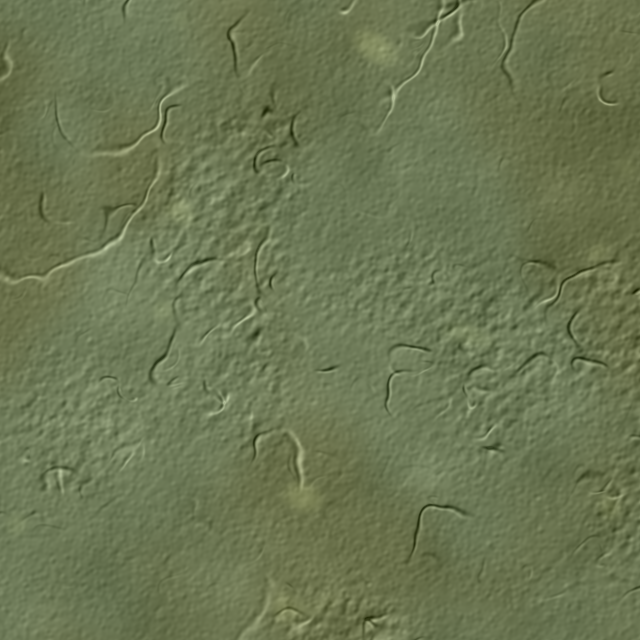
Give the GLSL for this texture, as a WebGL 1 fragment shader.

```glsl
precision highp float;
uniform vec2 u_resolution;

vec2 hash2(vec2 p) {
  vec2 k = vec2(dot(p, vec2(127.1, 311.7)), dot(p, vec2(269.5, 183.3)));
  return fract(sin(k) * 43758.5453);
}

// Cellular noise: one soft bump or dent per cell, roughly -1 to 1
float blobs(vec2 p) {
  vec2 cell = floor(p);
  float sum = 0.0;
  for (int j = -1; j <= 1; j++) {
    for (int i = -1; i <= 1; i++) {
      vec2 id = cell + vec2(float(i), float(j));
      vec2 q = p - id - hash2(id);
      float fall = max(0.0, 1.0 - dot(q, q));
      sum += (hash2(id + 71.3).x * 2.0 - 1.0) * fall * fall * fall;
    }
  }
  return sum;
}

// Fine grain with coarser lumps where the ground is rough
float grainHeight(vec2 p, float rough) {
  vec2 q = vec2(p.x + p.y, 1.3 * (p.x - p.y)) * 0.7;
  return blobs(q * 125.0) * 0.7 + blobs(q * 62.0 + 13.0) * mix(0.4, 1.3, rough);
}

// Scattered open arcs, lit on the lower right and dark on the upper left
float creases(vec2 p, float density, float chance, float width) {
  vec2 g = p * density;
  vec2 cell = floor(g);
  float sum = 0.0;
  for (int j = -1; j <= 1; j++) {
    for (int i = -1; i <= 1; i++) {
      vec2 id = cell + vec2(float(i), float(j));
      vec2 place = hash2(id + density);
      vec2 form = hash2(id + density + 31.7);
      vec2 pick = hash2(id + density + 57.1);
      vec2 q = g - id - place;
      float turn = 0.785 + (pick.y - 0.5) * 1.1;
      q = vec2(q.x * cos(turn) + q.y * sin(turn), q.x * sin(turn) - q.y * cos(turn));
      q.x *= mix(0.55, 0.9, form.y);
      float len = max(length(q), 0.001);
      float d = (len - mix(0.15, 0.38, form.x)) / density / width;
      float angle = pick.x * 37.7;
      float open = smoothstep(-0.3, 0.4, dot(q / len, vec2(cos(angle), sin(angle))));
      float profile = exp(-d * d) - 0.5 * exp(-(d + 1.9) * (d + 1.9));
      sum += profile * open * q.y / len * step(pick.x, chance);
    }
  }
  return sum;
}

void main() {
  vec2 p = gl_FragCoord.xy / u_resolution.y;
  float rough = smoothstep(-0.1, 0.5, blobs(p * 4.7 + 5.0));

  // Embossed grain
  vec2 toLight = vec2(0.0021, -0.0018);
  float grain = grainHeight(p - toLight, rough) - grainHeight(p + toLight, rough);
  float shade = grain * mix(0.05, 0.085, rough);

  // Creases follow a jagged, broken course
  vec2 w = p + 0.017 * vec2(blobs(p * 12.0), blobs(p * 12.0 + 50.0))
             + 0.010 * vec2(blobs(p * 34.0 + 9.0), blobs(p * 34.0 + 80.0));
  float broken = smoothstep(-0.35, 0.25, blobs(p * 17.0 + 21.0));
  float lines = creases(w, 2.7, 0.75, 0.0030) * mix(0.5, 1.0, broken);
  lines += creases(w + 3.0, 6.5, 0.65, 0.0029) * broken;
  lines += creases(w + 7.0, 16.0, 0.65, 0.0028) * broken * mix(0.2, 1.0, rough);
  shade += clamp(lines, -0.9, 1.1) * 0.26;

  // Broad patches of grey green and olive
  float patchMix = smoothstep(-0.5, 0.6, blobs(p * 3.1 + 33.0) + 0.5 * blobs(p * 8.0 + 40.0));
  vec3 color = mix(vec3(0.422, 0.472, 0.338), vec3(0.412, 0.439, 0.288), patchMix);
  shade += 0.042 * blobs(p * 4.3 + 60.0) + 0.030 * blobs(p * 15.0 + 90.0);

  // Pale dusty spots
  float dust = smoothstep(0.65, 1.1, blobs(p * 12.0 + 17.0));
  color += dust * vec3(0.10, 0.10, 0.07);

  gl_FragColor = vec4(color + shade * vec3(1.0, 1.0, 0.95), 1.0);
}
```
